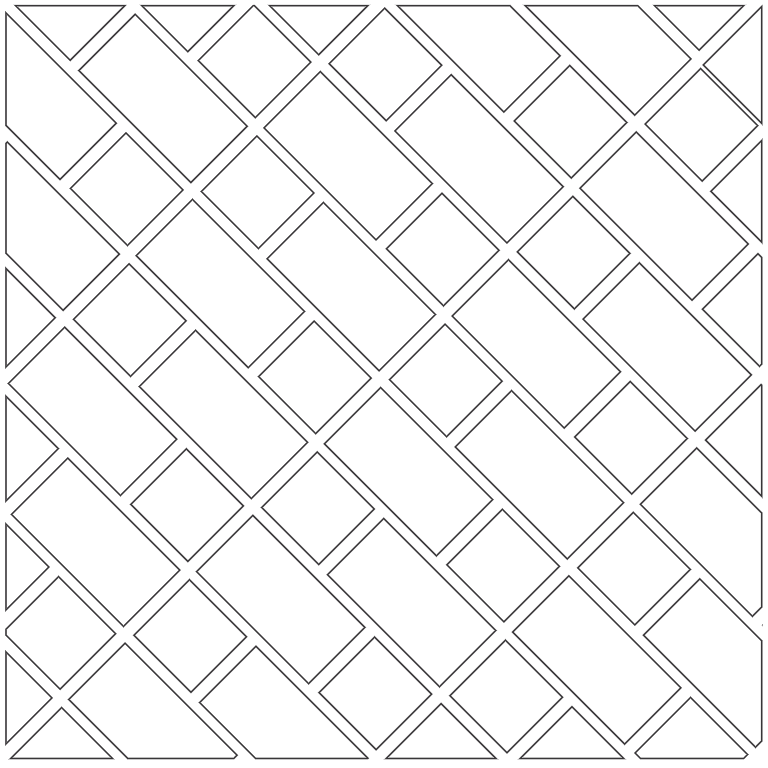
Give the GLSL for this pattern, as a WebGL 1 fragment shader.

```glsl
precision highp float;
// Diagonal paving in thin dark outline: each course alternates a long slab and
// a square, and every other course is staggered. The plane is turned 45 degrees,
// folded into courses and tiles, then each tile is clipped by a square frame.

uniform vec2 u_resolution;

#define PERIOD 0.34656        // slab + square + two joints
#define PITCH 0.11767         // distance between courses
#define SLAB_LENGTH 0.20624
#define SQUARE_START 0.2241   // from the start of the slab
#define SQUARE_LENGTH 0.105
#define SLAB_HEIGHT 0.1036
#define SQUARE_HEIGHT 0.1022
#define STAGGER 0.2232        // shift of odd courses
#define ORIGIN vec2(0.1376, 0.1113)  // slab start and top edge of course 0
#define LINE_WIDTH 0.0021
#define INK vec3(0.22, 0.21, 0.22)
#define CORNER_EXTRA 0.0083   // overhang of the tile in the top right corner

// Signed distance to the box between two corners, with mitred edges.
float boxDistance(vec2 p, vec2 low, vec2 high) {
  vec2 d = max(low - p, p - high);
  return max(d.x, d.y);
}

// Signed distance to the nearest tile; q.x runs along a course, q.y across it.
float tileDistance(vec2 q) {
  float joint = SQUARE_START - SLAB_LENGTH;
  float rowGap = PITCH - SLAB_HEIGHT;
  float row = floor((q.y - ORIGIN.y - 0.5 * rowGap) / PITCH) + 1.0;

  // The corner tile is wider and narrows the joint below it.
  bool corner = q.y > 0.5848 && q.x > 0.699;
  if (corner) row = 5.0;

  float shift = ORIGIN.x + STAGGER * mod(row, 2.0);
  float along = mod(q.x - shift + 0.5 * joint, PERIOD) - 0.5 * joint;
  float across = q.y - ORIGIN.y - row * PITCH;

  bool slab = along < SLAB_LENGTH + 0.5 * joint;
  float start = slab ? 0.0 : SQUARE_START;
  float len = slab ? SLAB_LENGTH : SQUARE_LENGTH;
  float height = slab ? SLAB_HEIGHT : SQUARE_HEIGHT;
  if (corner) height += CORNER_EXTRA;
  return boxDistance(vec2(along, across), vec2(start, -height), vec2(start + len, 0.0));
}

void main() {
  vec2 p = gl_FragCoord.xy / u_resolution;
  float pixel = 1.0 / min(u_resolution.x, u_resolution.y);

  // Turn by 45 degrees about the top left corner.
  vec2 fromTop = vec2(p.x, 1.0 - p.y);
  vec2 q = vec2(fromTop.x + fromTop.y, fromTop.x - fromTop.y) * 0.70711;

  // Cut tiles at the frame, so that cut edges are outlined too.
  float frame = boxDistance(p, vec2(0.0078, 0.0124), vec2(0.9918, 0.9926));
  float d = max(tileDistance(q), frame);

  float line = clamp((0.5 * LINE_WIDTH - abs(d)) / pixel + 0.5, 0.0, 1.0);
  gl_FragColor = vec4(mix(vec3(1.0), INK, line), 1.0);
}
```
